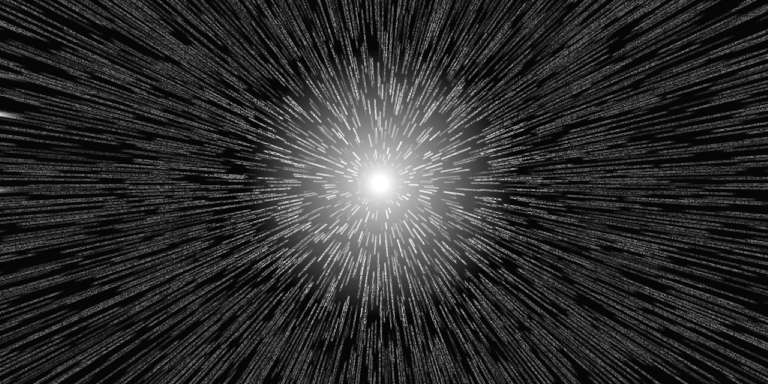
Reproduce this background procedurally as a WebGL 1 fragment shader.

```glsl
precision highp float;
// A monochrome starburst: a soft white glow with grainy streaks flying outward.
// Streaks live in polar cells, angular sectors by logarithmic radius; finer
// layers of sectors fade in farther from the centre to keep the field dense.

uniform vec2 u_resolution;

const float TAU = 6.2831853;

float hash(vec2 p) {
  vec3 q = fract(vec3(p.xyx) * 0.1031);
  q += dot(q, q.yzx + 33.33);
  return fract((q.x + q.y) * q.z);
}

// One ring of streaks, split into a whole number of angular sectors.
float streakLayer(float angle, float r, float sectors, float seed, float pixel) {
  float turn = (angle / TAU + 0.5) * sectors;
  float sector = mod(floor(turn), sectors);
  float radial = log(r) * 2.2 + 20.0 + hash(vec2(sector, seed));
  vec2 id = vec2(sector + seed * 17.0, floor(radial));

  // Distance across the streak in canvas units.
  float shift = (hash(id + 3.1) - 0.5) * 0.5;
  float across = abs(fract(turn) - 0.5 - shift) * TAU * r / sectors;
  float halfWidth = 0.0021 + 0.0008 * r;
  float edge = 0.5 * pixel + 0.0006;
  float body = 1.0 - smoothstep(halfWidth - edge, halfWidth + edge, across);

  // Random start and length along the ray, with softened ends.
  float along = fract(radial);
  float start = 0.35 * hash(id + 7.7);
  float end = 0.6 + 0.38 * hash(id + 13.3);
  float soft = 0.06 + pixel / r;
  body *= smoothstep(start, start + soft, along) * (1.0 - smoothstep(end - soft, end, along));

  float present = step(0.3, hash(id + 21.9));
  return body * present * (0.35 + 0.65 * hash(id + 31.7));
}

// Bright tapered sliver entering from the left edge.
float sliver(vec2 p, float y, float reach) {
  float taper = clamp(1.0 - p.x / reach, 0.0, 1.0);
  float slope = y + (0.523 - y) * p.x * 0.8;
  return taper * (1.0 - smoothstep(0.002, 0.009, abs(p.y - slope)));
}

void main() {
  float pixel = 1.0 / u_resolution.y;
  vec2 p = gl_FragCoord.xy * pixel;
  float aspect = u_resolution.x * pixel;
  vec2 d = p - vec2(0.495 * aspect, 0.523);
  float r = max(length(d), 0.001);
  float angle = atan(d.y, d.x);

  // Layered streaks, finer towards the border.
  float streaks = 0.0;
  for (int i = 0; i < 8; i++) {
    float k = float(i);
    float inner = 0.025 + 0.07 * k;
    float fade = smoothstep(inner, inner + 0.06, r);
    streaks = max(streaks, fade * streakLayer(angle, r, 54.0 + 45.0 * k, k + 1.0, pixel));
  }

  // Sandy grain breaks up the outer streaks.
  float grain = 0.4 + 0.7 * hash(floor(p * 256.0) + 5.0);
  streaks *= mix(1.0, grain, smoothstep(0.06, 0.3, r));
  streaks *= mix(0.85, 0.38, smoothstep(0.12, 0.55, r));

  // Broad glow rising to a white core.
  float glow = 0.8 * pow(max(1.0 - r / 0.35, 0.0), 0.95);
  glow += 0.1 * exp(-r * r / 0.012) + 0.16 * exp(-r * r / 0.0012);
  glow = min(glow + 0.025, 1.0);

  float light = glow + (1.0 - glow) * streaks;
  light += 0.7 * sliver(p, 0.703, 0.07);
  light += 0.35 * sliver(p, 0.805, 0.08);
  light += 0.35 * sliver(p, 0.503, 0.05);
  gl_FragColor = vec4(vec3(min(light, 1.0)), 1.0);
}
```
